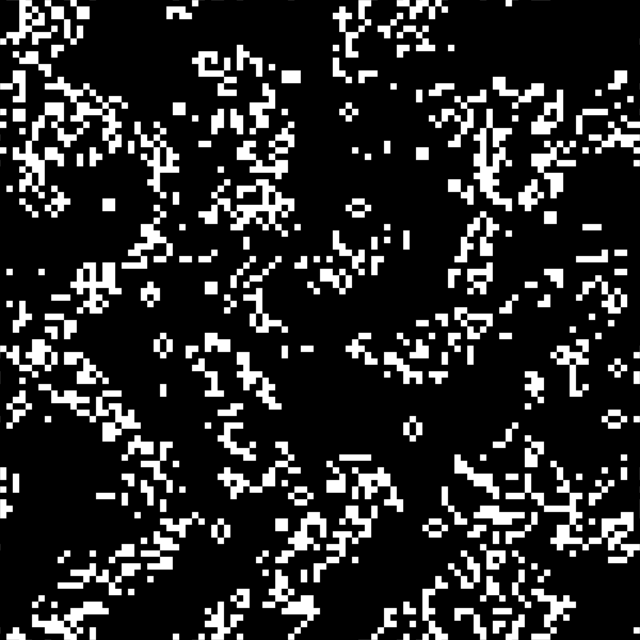
Reproduce this texture procedurally as a three.js fragment shader.

```glsl
// Draws a wrapped 100 x 100 cellular automaton: white life-like debris on black.
varying vec2 vUv;

const float GRID = 100.0;  // cells across the canvas

vec2 hash2(vec2 p) {
  vec3 q = fract(p.xyx * vec3(0.1031, 0.1030, 0.0973));
  q += dot(q, q.yzx + 33.33);
  return fract((q.xx + q.yz) * q.zy);
}

float cornerSlope(vec2 lattice, vec2 offset, float period) {
  vec2 wrapped = floor(mod(lattice + 0.5, period));
  return dot(hash2(wrapped + period * 3.0) * 2.0 - 1.0, offset);
}

// Gradient noise that repeats after the given period
float gradientNoise(vec2 p, float period) {
  vec2 i = floor(p);
  vec2 f = p - i;
  vec2 u = f * f * (3.0 - 2.0 * f);
  vec2 e = vec2(1.0, 0.0);
  float low = mix(cornerSlope(i, f, period),
                  cornerSlope(i + e, f - e, period), u.x);
  float high = mix(cornerSlope(i + e.yx, f - e.yx, period),
                   cornerSlope(i + e.xx, f - e.xx, period), u.x);
  return mix(low, high, u.y);
}

// Stable shapes, one at most in each tile of 10 cells
float ash(vec2 cell) {
  vec2 tile = floor((cell + 0.5) / 10.0);
  vec2 pick = hash2(tile + 61.0);
  vec2 p = cell - tile * 10.0 - 2.0 - floor(6.0 * hash2(tile + 137.0));
  if (pick.y < 0.5) p = p.yx;
  if (pick.x < 0.22) return step(max(abs(p.x - 0.5), abs(p.y - 0.5)), 0.6);  // block
  if (pick.x < 0.32) return step(abs(p.x), 0.1) * step(abs(p.y), 1.1);       // blinker
  if (pick.x < 0.50) return step(abs(abs(p.x) + abs(p.y - 0.5) - 1.5), 0.1); // beehive
  if (pick.x < 0.55) return step(abs(abs(p.x) + abs(p.y) - 1.0), 0.1);       // tub
  return 0.0;
}

// Four random seed cells of one row
vec4 seedCells(vec4 x, float y, float density) {
  vec4 a = fract(floor(mod(x + 0.5, GRID)) * 0.1031 + 0.37);
  float b = fract(floor(mod(y + 0.5, GRID)) * 0.1031 + 0.71);
  vec4 d = a * (b + 33.33) + b * (a + 33.33) + a * (a + 33.33);
  return step(fract((a + b + 2.0 * d) * (a + d)), vec4(density));
}

// Birth on 3 neighbours, survival on 2 or 3; total includes the cell itself
vec4 nextState(vec4 total, vec4 self) {
  vec4 three = step(abs(total - 3.0), vec4(0.5));
  vec4 four = step(abs(total - 4.0), vec4(0.5));
  return max(three, self * four);
}

// Three generations around one cell, each row held as two vectors
float soup(vec2 cell, float density) {
  vec4 left[7];
  vec4 right[7];
  vec4 columns = cell.x + vec4(-3.0, -2.0, -1.0, 0.0);
  for (int y = 0; y < 7; y++) {
    float row = cell.y + float(y) - 3.0;
    left[y] = seedCells(columns, row, density);
    right[y] = seedCells(columns + 4.0, row, density);
  }
  // Results land on the lower left of their 3 x 3 block, so no copy is needed
  for (int g = 0; g < 3; g++) {
    for (int y = 0; y < 5; y++) {
      if (y >= 5 - 2 * g) break;
      vec4 a = left[y] + left[y + 1] + left[y + 2];
      vec4 b = right[y] + right[y + 1] + right[y + 2];
      vec4 totalLeft = a + vec4(a.yzw, b.x) + vec4(a.zw, b.xy);
      vec4 totalRight = b + vec4(b.yzw, 0.0) + vec4(b.zw, 0.0, 0.0);
      vec4 m = left[y + 1];
      vec4 n = right[y + 1];
      left[y] = nextState(totalLeft, vec4(m.yzw, n.x));
      right[y] = nextState(totalRight, vec4(n.yzw, 0.0));
    }
  }
  return left[0].x;
}

// Islands of soup, with ash scattered all over
float alive(vec2 cell) {
  cell = floor(mod(cell + 0.5, GRID));
  float debris = ash(cell);
  if (debris > 0.5) return 1.0;
  vec2 p = cell / GRID;
  float island = gradientNoise(p * 7.0, 7.0) + 0.4 * gradientNoise(p * 15.0, 15.0);
  float density = 0.34 * smoothstep(-0.13, 0.1, island);
  if (density < 0.06) return 0.0;
  return soup(cell, density);
}

void main() {
  // Blend the four nearest cells across a narrow, soft border
  vec2 p = vUv * GRID - 0.5;
  vec2 corner = floor(p);
  vec2 blend = clamp((p - corner - 0.5) / 0.195 + 0.5, 0.0, 1.0);
  float light = 0.0;
  for (int k = 0; k < 4; k++) {
    vec2 side = vec2(mod(float(k), 2.0), k < 2 ? 0.0 : 1.0);
    vec2 share = mix(1.0 - blend, blend, side);
    float weight = share.x * share.y;
    if (weight > 0.001) light += weight * alive(corner + side);
  }
  gl_FragColor = vec4(vec3(light), 1.0);
}
```
